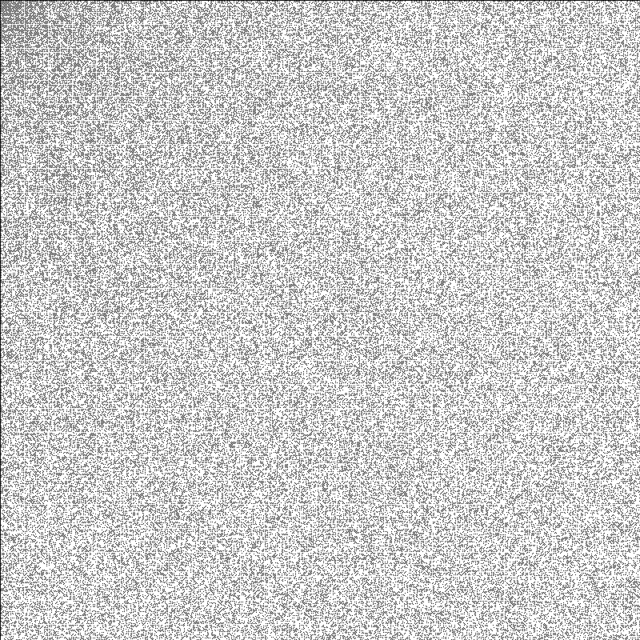
Give the GLSL for this texture, as a WebGL 1 fragment shader.

```glsl
precision highp float;
// Fine black sieve-like dots on white, with pale lines at multiples of small primes.

#define CELLS 800.0        // grid cells across the canvas
#define INK_AMOUNT 7.2     // overall dot density
#define SOFTNESS 1.12      // filter width in pixels
#define KEEP_3 0.72        // share of dots kept on multiples of 3
#define KEEP_5 0.75        // share kept on multiples of 5
#define KEEP_7 0.85        // share kept on multiples of 7
#define KEEP_30 0.38       // extra thinning on multiples of 30
#define PAPER vec3(1.0)
#define INK vec3(0.02)

uniform vec2 u_resolution;

float hash(vec2 p) {
  vec3 q = fract(vec3(p.xyx) * 0.1031);
  q += dot(q, q.yzx + 33.33);
  return fract((q.x + q.y) * q.z);
}

// 'keep' where n is a multiple of d, otherwise 1
float thin(float n, float d, float keep) {
  return mod(n + 0.5, d) < 1.0 ? keep : 1.0;
}

float lineDensity(float n) {
  return thin(n, 3.0, KEEP_3) * thin(n, 5.0, KEEP_5)
       * thin(n, 7.0, KEEP_7) * thin(n, 30.0, KEEP_30);
}

// 1 for an inked cell; cells count right and down from the upper left
float cellInk(vec2 cell) {
  if (min(cell.x, cell.y) < 0.5) return 1.0;             // border lines
  if (mod(cell.x + cell.y + 0.5, 2.0) < 1.0) return 0.0; // checkerboard gaps
  float falloff = log(dot(cell, cell) + 20.0);           // sparser outwards
  float chance = INK_AMOUNT / falloff * lineDensity(cell.x) * lineDensity(cell.y);
  return step(hash(cell), chance);
}

void main() {
  float scale = CELLS / min(u_resolution.x, u_resolution.y);
  vec2 center = vec2(gl_FragCoord.x, u_resolution.y - gl_FragCoord.y) * scale;
  vec2 lower = max(center - 0.5 * SOFTNESS * scale, 0.0);
  vec2 upper = center + 0.5 * SOFTNESS * scale;
  vec2 first = floor(lower);

  // Area-weighted mean of the cells under the pixel
  float ink = 0.0;
  float total = 0.0;
  for (int j = 0; j < 5; j++) {
    for (int i = 0; i < 5; i++) {
      vec2 cell = first + vec2(float(i), float(j));
      vec2 overlap = max(min(upper, cell + 1.0) - max(lower, cell), 0.0);
      float area = overlap.x * overlap.y;
      if (area > 0.0) {
        ink += area * cellInk(cell);
        total += area;
      }
    }
  }
  gl_FragColor = vec4(mix(PAPER, INK, ink / max(total, 0.0001)), 1.0);
}
```
